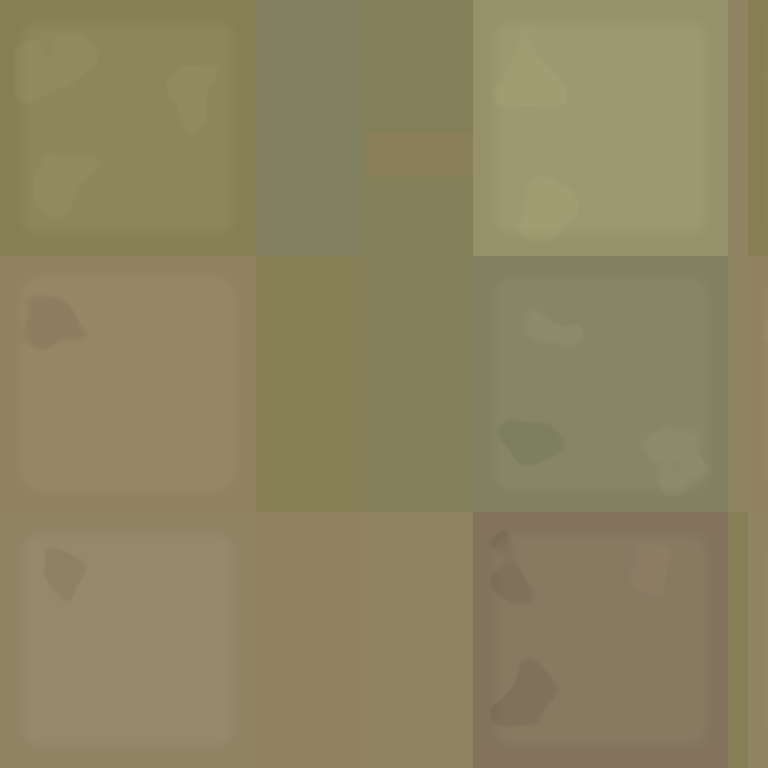
This pattern is drawn by a Shadertoy shader. Its source:

```glsl
// Muted wall of square stones and plain flat strips, three courses high.
// Column edges and a small palette set the blocks; each stone gets a soft raised
// face and a few hash-placed, noise-warped stains. Supersampled for smooth edges.

// Lengths are in stone sides; the canvas is COURSES sides across and down.
const float COURSES = 3.0;
const float PERIOD = 2.922;
const int COLUMNS = 5;
const float COLUMN_START[5] = float[5](0.0, 1.0, 1.422, 1.848, 2.844);

// Palette
const vec3 OLIVE = vec3(0.527, 0.498, 0.336);
const vec3 MOSS  = vec3(0.512, 0.498, 0.345);
const vec3 TAN   = vec3(0.565, 0.506, 0.376);
const vec3 SAND  = vec3(0.562, 0.512, 0.386);
const vec3 SAGE  = vec3(0.505, 0.502, 0.382);
const vec3 KHAKI = vec3(0.588, 0.569, 0.408);
const vec3 UMBER = vec3(0.508, 0.449, 0.357);

// Block colours of each course, left to right
const vec3 BOTTOM_COURSE[5] = vec3[5](SAND, TAN, SAND, UMBER, OLIVE);
const vec3 MIDDLE_COURSE[5] = vec3[5](TAN, OLIVE, MOSS, SAGE, SAND);
const vec3 TOP_COURSE[5] = vec3[5](OLIVE, SAGE, MOSS, KHAKI, SAND);

// Raised face
const float FACE_HALF = 0.45;
const float FACE_RADIUS = 0.11;
const float FACE_SOFTNESS = 0.07;
const float FACE_LIFT = 0.024;

// Stains
const float STAIN_CHANCE = 0.6;
const float STAIN_RADIUS = 0.105;
const float STAIN_WARP = 0.17;
const float STAIN_EDGE = 0.014;
const vec3 STAIN_LIGHT = vec3(0.018, 0.017, 0.014);
const vec3 STAIN_DARK = vec3(-0.032, -0.032, -0.024);

// Flat inlay across one strip
const vec2 INLAY_SPAN = vec2(0.31, 0.484);
const vec3 INLAY_TINT = vec3(0.024, 0.0, 0.002);

const int SAMPLES = 3;

vec3 hash3(vec2 p) {
    vec3 q = fract(p.xyx * vec3(0.1031, 0.1030, 0.0973));
    q += dot(q, q.yxz + 33.33);
    return fract((q.xxy + q.yzz) * q.zyx);
}

vec2 noise2(vec2 p) {
    vec2 i = floor(p), f = fract(p);
    f = f * f * (3.0 - 2.0 * f);
    vec2 low = mix(hash3(i).xy, hash3(i + vec2(1, 0)).xy, f.x);
    vec2 high = mix(hash3(i + vec2(0, 1)).xy, hash3(i + vec2(1, 1)).xy, f.x);
    return mix(low, high, f.y);
}

float roundedSquare(vec2 p, float halfSide, float radius) {
    vec2 d = abs(p) - halfSide + radius;
    return length(max(d, 0.0)) + min(max(d.x, d.y), 0.0) - radius;
}

// Colour change from stains, one possible stain per quarter of the stone
vec3 stains(vec2 p, vec2 id) {
    vec3 tint = vec3(0.0);
    vec2 warped = p + STAIN_WARP * (noise2(p * 7.0 + id * 19.0) - 0.5);
    for (int i = 0; i < 4; i++) {
        vec2 quarter = vec2(i % 2, i / 2);
        vec2 seed = id * 7.0 + quarter + 41.0;
        vec3 place = hash3(seed), look = hash3(seed + 83.0);
        if (place.z > STAIN_CHANCE) continue;
        vec2 centre = (quarter - 0.5) * 0.5 + (place.xy - 0.5) * 0.22;
        vec2 stretch = mix(vec2(0.8, 1.2), vec2(1.25, 0.8), look.x);
        float radius = STAIN_RADIUS * mix(0.75, 1.25, look.y);
        float d = length((warped - centre) * stretch) - radius;
        float cover = 1.0 - smoothstep(-STAIN_EDGE, STAIN_EDGE, d);
        tint += cover * (look.z < 0.5 ? STAIN_LIGHT : STAIN_DARK);
    }
    return tint;
}

vec3 wall(vec2 p) {
    float repeatIndex = floor(p.x / PERIOD);
    float x = mod(p.x, PERIOD);
    int course = int(clamp(floor(p.y), 0.0, COURSES - 1.0));
    int column = 0;
    for (int i = 1; i < COLUMNS; i++) column += int(step(COLUMN_START[i], x));

    vec3 colour = course == 0 ? BOTTOM_COURSE[column]
                : course == 1 ? MIDDLE_COURSE[column] : TOP_COURSE[column];
    vec2 local = vec2(x - COLUMN_START[column], p.y - float(course));

    if (column % 3 == 0) {
        vec2 id = vec2(float(column) + repeatIndex * 5.0, float(course));
        vec2 q = local - 0.5;
        float d = roundedSquare(q, FACE_HALF, FACE_RADIUS);
        float face = 1.0 - smoothstep(-FACE_SOFTNESS, 0.0, d);
        float lift = FACE_LIFT * mix(0.8, 1.2, hash3(id + 5.0).x);
        colour += face * lift + stains(q, id) * (1.0 - smoothstep(-0.02, 0.0, d));
    } else if (course == 2 && column == 2) {
        float inlay = step(INLAY_SPAN.x, local.y) * step(local.y, INLAY_SPAN.y);
        colour += inlay * INLAY_TINT;
    }
    return colour;
}

void mainImage(out vec4 fragColor, in vec2 fragCoord) {
    vec3 sum = vec3(0.0);
    for (int i = 0; i < SAMPLES * SAMPLES; i++) {
        vec2 offset = (vec2(i % SAMPLES, i / SAMPLES) + 0.5) / float(SAMPLES) - 0.5;
        sum += wall((fragCoord + offset) / iResolution.xy * COURSES);
    }
    fragColor = vec4(sum / float(SAMPLES * SAMPLES), 1.0);
}
```
